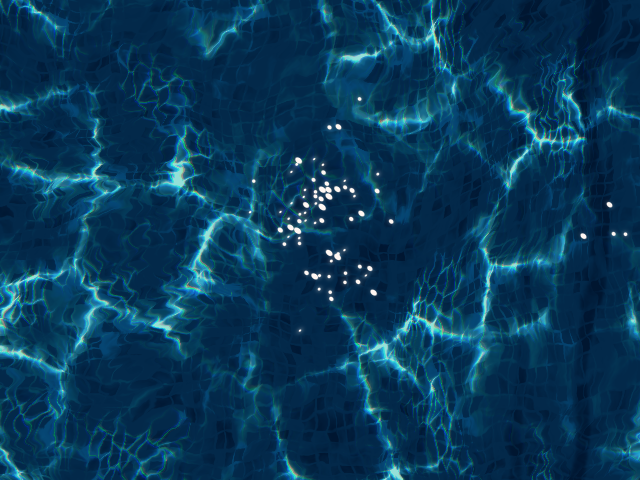
Reproduce this texture procedurally as a WebGL 2 fragment shader.

```glsl
#version 300 es
precision highp float;

#define CELL_SCALE 5.2
#define TILE_SCALE 40.0
#define RIPPLE 0.036
#define SHIMMER 0.007
#define FRINGE 0.0028
#define HALO_FALLOFF 5.5
#define LINE_FALLOFF 25.0
#define BASE_TONE 0.175
#define GLINT_SCALE 62.0
#define GLINT_CENTER vec2(0.66, 0.53)
#define SIDE_CENTER vec2(1.28, 0.48)

uniform vec2 u_resolution;
out vec4 fragColor;

vec2 hash2(vec2 p) {
    vec3 a = fract(p.xyx * vec3(0.1031, 0.1030, 0.0973));
    a += dot(a, a.yzx + 33.33);
    return fract((a.xx + a.yz) * a.zy);
}

// Layered sines, roughly -1 to 1
float waves(vec2 p) {
    float sum = 0.0, amp = 0.5;
    for (int i = 0; i < 5; i++) {
        sum += amp * sin(p.x + 1.7 * sin(p.y));
        p = mat2(1.2, 1.3, -1.3, 1.2) * p + 2.1;
        amp *= 0.6;
    }
    return sum;
}

// Refraction: broad ripples, fine shimmer in patches, tall cells to the right
vec2 refractWater(vec2 p) {
    vec2 q = p + RIPPLE * vec2(waves(p * 7.0), waves(p.yx * 7.0 + 9.0));
    q += 0.004 * vec2(waves(p * 45.0), waves(p.yx * 45.0 + 5.0));
    float patchy = smoothstep(-0.1, 0.6, waves(p * 3.5 + 3.0));
    float phase = 150.0 * p.y - 45.0 * p.x + 5.0 * waves(p * 8.0);
    q.x += SHIMMER * patchy * sin(phase);
    float side = smoothstep(0.75, 1.35, p.x);
    return q * vec2(1.0 + 0.12 * side, 1.0 - 0.25 * side);
}

// Cellular noise: gaps from the nearest point to the second and third
vec2 cellGaps(vec2 p) {
    vec2 cell = floor(p), f = fract(p);
    vec3 near = vec3(9.0);
    for (int y = -1; y <= 1; y++)
    for (int x = -1; x <= 1; x++) {
        vec2 o = vec2(x, y);
        float d = length(o + hash2(cell + o) - f);
        if (d < near.x) near = vec3(d, near.xy);
        else if (d < near.y) near = vec3(near.x, d, near.y);
        else near.z = min(near.z, d);
    }
    return near.yz - near.x;
}

// Caustic brightness: x is the total, y the soft halo
vec2 caustic(vec2 q, float lit, float ragged, float glitter) {
    vec2 wide = cellGaps(q * CELL_SCALE + 3.0);
    vec2 fine = cellGaps(q * CELL_SCALE * 2.5 + 17.0);
    vec2 streak = cellGaps(q * CELL_SCALE * vec2(8.5, 4.2) + 31.0);
    float halo = exp(-wide.x * HALO_FALLOFF);
    float line = exp(-wide.x * LINE_FALLOFF) * ragged;
    float knot = exp(-wide.y * 5.0);
    float web = exp(-fine.x * 16.0) * (0.2 + halo + knot) * ragged;
    float flecks = exp(-streak.x * 8.5) * (0.75 * halo * lit + glitter);
    float tone = 0.28 * halo * lit + 0.38 * line * (0.25 + lit);
    tone += 0.42 * web * lit + 0.12 * knot * lit + 0.54 * flecks;
    return vec2(tone, halo);
}

// Water colours from deep navy to pale cyan
vec3 waterColor(float t) {
    vec3 c = mix(vec3(0.0, 0.085, 0.19), vec3(0.01, 0.16, 0.29), smoothstep(0.0, 0.22, t));
    c = mix(c, vec3(0.02, 0.26, 0.37), smoothstep(0.24, 0.42, t));
    c = mix(c, vec3(0.09, 0.42, 0.55), smoothstep(0.40, 0.60, t));
    c = mix(c, vec3(0.20, 0.64, 0.76), smoothstep(0.62, 0.82, t));
    return mix(c, vec3(0.58, 0.88, 0.85), smoothstep(0.82, 1.06, t));
}

// Sun glints gathered around two centres
float glints(vec2 p) {
    vec2 g = p * GLINT_SCALE, cell = floor(g);
    float sum = 0.0;
    for (int y = -1; y <= 1; y++)
    for (int x = -1; x <= 1; x++) {
        vec2 id = cell + vec2(x, y), rnd = hash2(id + 51.0);
        vec2 a = (id / GLINT_SCALE - GLINT_CENTER) / vec2(0.10, 0.13);
        vec2 b = (id / GLINT_SCALE - SIDE_CENTER) / vec2(0.08, 0.12);
        float clump = step(0.55, hash2(floor(id / 3.0) + 8.0).x);
        float chance = 0.75 * clump * exp(-dot(a, a)) + 0.06 * exp(-dot(b, b));
        vec2 r = g - id - 0.2 - 0.6 * hash2(id + 90.0);
        r.x += 0.9 * (rnd.y - 0.5) * r.y;
        float d = length(r), size = 0.12 + 0.3 * rnd.y * rnd.y;
        float spark = smoothstep(size + 0.12, size - 0.12, d) + 0.2 * exp(-d * d * 5.0);
        sum += step(rnd.x + 0.003, chance) * spark;
    }
    return min(sum, 1.0);
}

void main() {
    vec2 p = gl_FragCoord.xy / u_resolution.y;
    vec2 q = refractWater(p);
    float sun = exp(-dot(p - GLINT_CENTER, p - GLINT_CENTER) * 40.0);
    float lit = smoothstep(-0.7, 0.75, waves(q * 7.0 + 1.0) + 0.5 * sun);
    float ragged = 0.25 + 0.75 * smoothstep(-0.5, 0.5, waves(q * vec2(34.0, 24.0)));
    float glitter = 0.85 * smoothstep(0.2, 0.85, waves(q * 8.0 + 12.0) + 0.3 * sun);

    // Colour fringes: each channel bends a little differently
    vec2 shift = FRINGE * vec2(1.0, 0.6);
    vec2 mid = caustic(q, lit, ragged, glitter);
    float redTone = caustic(q - shift, lit, ragged, glitter).x;
    float blueTone = caustic(q + shift, lit, ragged, glitter).x;
    vec3 tone = vec3(redTone, mid.x, blueTone);

    // Pool tiles seen through the ripples
    vec2 tile = q * TILE_SCALE, border = 0.5 - abs(fract(tile) - 0.5);
    float inside = smoothstep(0.02, 0.16, min(border.x, border.y));
    float shade = (hash2(floor(tile)).x - 0.5) * inside;
    tone += BASE_TONE + 0.08 * waves(p * 6.0 + 6.0) + 0.055 * waves(q * 55.0);
    tone += shade * (0.15 + 0.28 * mid.y * lit) + 0.07 * (1.0 - inside);

    // Dark upright folds on the right
    float fold = sin(p.x * 38.0 + 4.0 * waves(p * vec2(3.0, 1.5)));
    tone -= 0.16 * smoothstep(0.6, 1.0, fold) * smoothstep(0.9, 1.2, p.x);

    vec3 color = vec3(waterColor(tone.r).r, waterColor(tone.g).g, waterColor(tone.b).b);
    float blue = smoothstep(0.15, 0.65, waves(q * 22.0 + 4.0)) * smoothstep(0.24, 0.38, tone.g);
    color = mix(color, vec3(0.02, 0.28, 0.48), 0.75 * blue * smoothstep(0.62, 0.45, tone.g));
    color = mix(color, vec3(1.0, 0.97, 0.95), glints(p));
    fragColor = vec4(color, 1.0);
}
```
